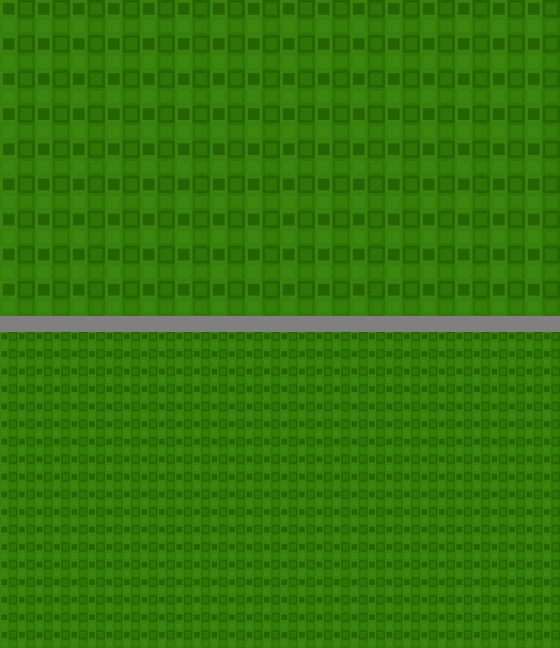
Top, the tile; bottom, the same tile 2 across and 2 down.
This pattern is drawn by a Shadertoy shader. Its source:

```glsl
// Blends four colours by column and row parity weights
vec3 pickTile(vec3 evenLow, vec3 oddLow, vec3 evenHigh, vec3 oddHigh, vec2 parity) {
    return mix(mix(evenLow, oddLow, parity.x),
               mix(evenHigh, oddHigh, parity.x), parity.y);
}

void mainImage(out vec4 fragColor, in vec2 fragCoord) {
    // 32 x 18 tiles, making 16 x 9 repeats of a 2 x 2 block
    vec2 grid = fragCoord / iResolution.xy * vec2(32.0, 18.0);
    vec2 pixel = vec2(32.0, 18.0) / iResolution.xy;

    // Smoothed parity: 0 in even tiles, 1 in odd tiles
    vec2 edge = 0.5 - abs(mod(grid - 0.5, 2.0) - 1.0);
    vec2 parity = clamp(0.5 + edge / pixel, 0.0, 1.0);

    // Inner square two thirds as wide as its tile
    vec2 inside = 1.0 / 3.0 - abs(fract(grid) - 0.5);
    vec2 cover = clamp(0.5 + inside / pixel, 0.0, 1.0);

    vec3 dark = vec3(0.15, 0.39, 0.01);
    vec3 middle = vec3(0.18, 0.46, 0.02);
    vec3 light = vec3(0.22, 0.51, 0.05);

    vec3 frame = pickTile(vec3(0.213, 0.505, 0.043), middle, light, dark, parity);
    vec3 center = pickTile(vec3(0.232, 0.527, 0.066), vec3(0.205, 0.497, 0.039),
                           dark, middle, parity);

    fragColor = vec4(mix(frame, center, cover.x * cover.y), 1.0);
}
```
